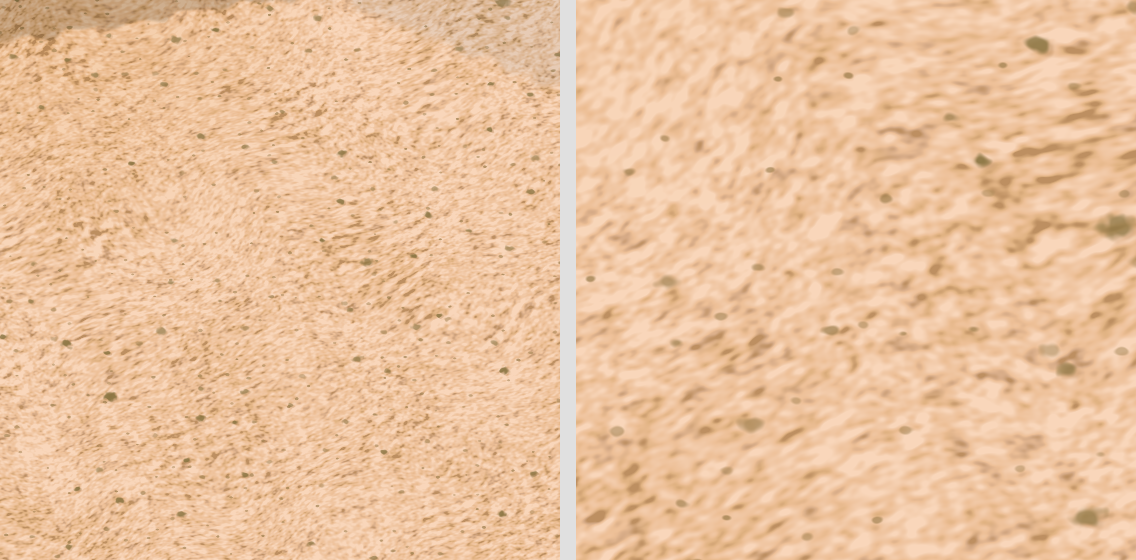
Left: the whole. Right: its middle third, enlarged.
A WebGL 2 fragment shader for this texture:

```glsl
#version 300 es
precision highp float;
// A sunlit desert hillside: flattened grains of sand and stone from stacked
// gradient noise, relief-shaded rocks, scattered olive shrubs, and duller
// slopes showing behind the ridge at the top corners.

#define GRAIN_FREQ vec2(44.0, 92.0)
#define GRAIN_TILT 0.2
#define GRAIN_CONTRAST 0.88
#define ROCK_FREQ vec2(36.0, 66.0)
#define ROCK_RELIEF 0.42
#define SHRUB_CELL 0.085
#define SHRUB_SIZE 0.0085
#define SPECK_CELL 0.031
#define SPECK_SIZE 0.0042
#define RIDGE_ROUGHNESS 0.004

uniform vec2 u_resolution;
out vec4 fragColor;

const vec3 PALE  = vec3(0.975, 0.84, 0.73);
const vec3 PEACH = vec3(0.945, 0.785, 0.65);
const vec3 SAND  = vec3(0.93, 0.75, 0.59);
const vec3 OCHRE = vec3(0.88, 0.70, 0.51);
const vec3 ROSE  = vec3(0.84, 0.67, 0.53);
const vec3 BROWN = vec3(0.74, 0.56, 0.38);
const vec3 OLIVE = vec3(0.53, 0.45, 0.25);

// Integer hash: two values from 0 to 1 per cell
vec2 hash2(vec2 cell) {
    uvec2 v = uvec2(ivec2(cell)) * 1664525u + 1013904223u;
    v.x += v.y * 1664525u;
    v.y += v.x * 1664525u;
    v ^= v >> 16u;
    v.x += v.y * 1664525u;
    v.y += v.x * 1664525u;
    v ^= v >> 16u;
    return vec2(v >> 8u) / 16777216.0;
}

float cornerSlope(vec2 cell, vec2 offset) {
    return dot(hash2(cell) * 2.0 - 1.0, offset);
}

// Gradient noise scaled to a standard deviation near one
float noise(vec2 p) {
    vec2 i = floor(p), f = p - i, e = vec2(1.0, 0.0);
    vec2 s = f * f * (3.0 - 2.0 * f);
    float low  = mix(cornerSlope(i, f), cornerSlope(i + e.xy, f - e.xy), s.x);
    float high = mix(cornerSlope(i + e.yx, f - e.yx), cornerSlope(i + e.xx, f - e.xx), s.x);
    return 5.8 * mix(low, high, s.y);
}

mat2 rotation(float a) {
    return mat2(cos(a), -sin(a), sin(a), cos(a));
}

// Ground colour for a tone measured in standard deviations
vec3 groundRamp(float tone, float hue) {
    vec3 dull = mix(OCHRE, ROSE, smoothstep(-0.6, 1.0, hue));
    vec3 c = mix(BROWN, dull, clamp((tone + 2.2) / 0.9, 0.0, 1.0));
    c = mix(c, SAND, clamp((tone + 1.3) / 0.8, 0.0, 1.0));
    c = mix(c, PEACH, clamp((tone + 0.5) / 0.8, 0.0, 1.0));
    return mix(c, PALE, clamp((tone - 0.3) / 1.0, 0.0, 1.0));
}

// Coverage of one jittered layer of flattened, ragged shrubs
float shrubs(vec2 p, float cellSize, float size, float density, float seed) {
    vec2 g = rotation(0.4 + seed) * p / cellSize + 37.0 * seed;
    vec2 cell = floor(g);
    vec2 place = hash2(cell + 11.0), kind = hash2(cell + 173.0);
    vec2 d = (g - cell - mix(vec2(0.22), vec2(0.78), place)) * cellSize;
    d = d * rotation(0.4 + seed) * vec2(0.8, 1.25);
    float radius = size * (0.55 + 0.4 * kind.y + 0.5 * pow(kind.y, 8.0));
    float edge = length(d) + 0.13 * radius * noise(p * 150.0);
    float body = 1.0 - smoothstep(0.45 * radius, 1.15 * radius, edge);
    return body * step(kind.x, density) * (0.55 + 0.45 * place.x);
}

void main() {
    vec2 p = gl_FragCoord.xy / u_resolution.y;

    // Grain direction bends gently over the slope
    vec2 q = rotation(GRAIN_TILT) * p;
    q += 0.008 * vec2(noise(p * 5.0), noise(p * 5.0 + 40.0));

    // Grains in three sizes over broad patches
    float broad = noise(p * vec2(4.0, 7.0) + 3.0);
    float tone = 0.50 * noise(q * GRAIN_FREQ);
    tone += 0.56 * noise(rotation(0.25) * q * GRAIN_FREQ * 1.9 + 17.0);
    tone += 0.42 * noise(q * GRAIN_FREQ * vec2(3.3, 2.7) + 51.0);
    tone += 0.28 * noise(q * vec2(13.0, 30.0) + 9.0);
    tone = tone * GRAIN_CONTRAST + 0.2 * broad;

    // Rocks lit from the upper left, gathered in patches and near the crest
    float crest = exp(-18.0 * dot(p - vec2(0.7, 0.82), p - vec2(0.7, 0.82)));
    float rocky = smoothstep(-0.3, 1.6, noise(p * vec2(5.0, 8.0) + 70.0) + 1.1 * crest);
    vec2 r = rotation(0.15) * q;
    float relief = noise(r * ROCK_FREQ) - noise((r + vec2(-0.004, 0.005)) * ROCK_FREQ);
    tone += ROCK_RELIEF * relief * (0.25 + 1.3 * rocky) + 0.2 * crest;

    float hue = noise(q * vec2(24.0, 45.0) + 90.0) + 0.5 * broad;
    vec3 color = groundRamp(tone, hue);
    float warmth = smoothstep(0.45, 1.0, p.y) * (1.0 - smoothstep(0.2, 0.65, p.x));
    color *= mix(vec3(1.0), vec3(0.985, 0.965, 0.92), warmth);

    // Shrubs with a faint shadow to the lower right
    vec2 shade = p + vec2(-0.003, 0.002);
    color = mix(color, BROWN, 0.5 * shrubs(shade, SHRUB_CELL, SHRUB_SIZE, 0.48, 1.0));
    color = mix(color, OLIVE, 0.9 * shrubs(p, SHRUB_CELL, SHRUB_SIZE, 0.48, 1.0));
    color = mix(color, mix(OLIVE, BROWN, 0.4), 0.75 * shrubs(p, SPECK_CELL, SPECK_SIZE, 0.3, 2.0));

    // Duller far slopes behind the two flanks of the ridge
    float rough = RIDGE_ROUGHNESS * noise(p * 22.0);
    float leftFar = smoothstep(-0.004, 0.006, p.y - 0.922 - 0.155 * p.x + rough);
    float rightFar = smoothstep(-0.012, 0.025, p.y - 0.96 + 0.4 * (p.x - 0.68) + 2.0 * rough);
    color = mix(color, color * vec3(0.84, 0.84, 0.82), leftFar);
    color = mix(color, color * vec3(0.93, 0.95, 0.97), rightFar);

    fragColor = vec4(clamp(color, 0.0, 1.0), 1.0);
}
```
